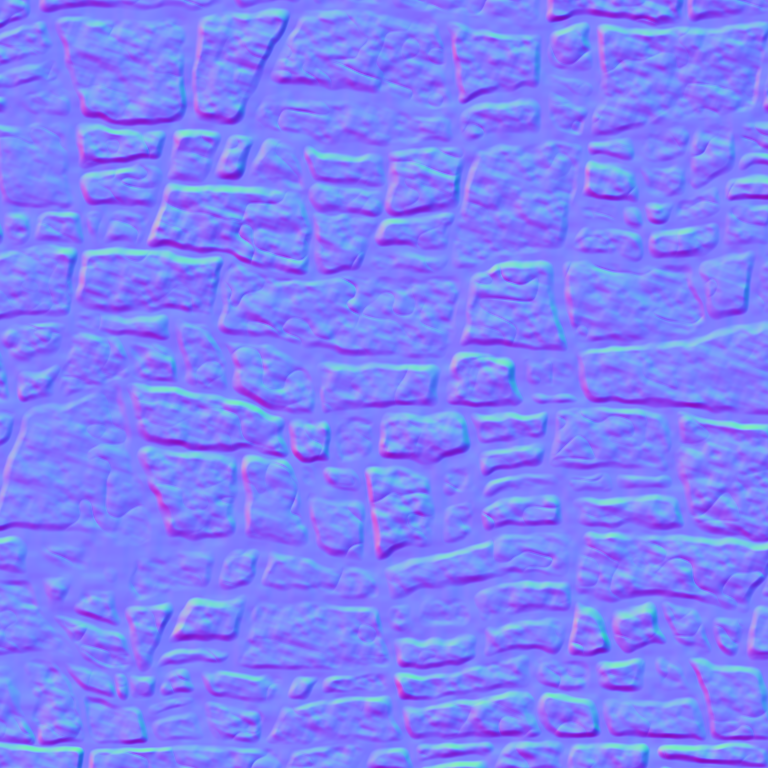
This texture map is drawn by a WebGL 2 fragment shader. Its source:

```glsl
#version 300 es
precision highp float;

uniform vec2 u_resolution;
out vec4 fragColor;

struct Stone { float edge; float id; vec2 center; };

float hash(vec2 p) {
    vec3 q = fract(p.xyx * 0.1031);
    q += dot(q, q.yzx + 33.33);
    return fract((q.x + q.y) * q.z);
}

float noise(vec2 p) {
    vec2 i = floor(p), f = p - i;
    f = f * f * f * (f * (f * 6.0 - 15.0) + 10.0);
    float low = mix(hash(i), hash(i + vec2(1, 0)), f.x);
    float high = mix(hash(i + vec2(0, 1)), hash(i + vec2(1, 1)), f.x);
    return mix(low, high, f.y);
}

vec2 noise2(vec2 p) {
    return vec2(noise(p), noise(p + 57.3)) - 0.5;
}

float smoothMin(float a, float b, float k) {
    float h = max(k - abs(a - b), 0.0) / k;
    return min(a, b) - 0.25 * h * h * k;
}

// Jittered joint number k; lean shifts it sideways along its length
float joint(float k, float seed, float jitter, float lean) {
    float shift = (hash(vec2(k, seed)) - 0.5) * jitter;
    return k + shift + (hash(vec2(k, seed + 5.0)) - 0.5) * lean;
}

// Lower joint, upper joint and index of the interval that holds x
vec3 interval(float x, float seed, float jitter, float lean) {
    float k = floor(x);
    if (x < joint(k, seed, jitter, lean)) k -= 1.0;
    else if (x >= joint(k + 1.0, seed, jitter, lean)) k += 1.0;
    return vec3(joint(k, seed, jitter, lean), joint(k + 1.0, seed, jitter, lean), k);
}

// Courses, blocks in each course, then random slanted cuts of each block
Stone findStone(vec2 p, vec2 grid, float rounding) {
    vec3 row = interval(p.y * grid.y, 3.0, 0.5, 0.0);
    float along = (p.y * grid.y - row.x) / (row.y - row.x) - 0.5;
    float offset = hash(vec2(row.z, 17.0));
    float rowSeed = row.z * 13.0 + 40.0;
    vec3 col = interval(p.x * grid.x + offset, rowSeed, 0.5, 0.5 * along);
    vec2 gap = min(p - vec2(col.x - offset, row.x) / grid, vec2(col.y - offset, row.y) / grid - p);
    float edge = smoothMin(gap.x, gap.y, rounding);
    float id = hash(vec2(col.z + 31.0, row.z + 71.0));

    // Upright block bounds stay constant over the block, so its cuts do too
    vec2 lo = vec2(joint(col.z, rowSeed, 0.5, 0.0) - offset, row.x) / grid;
    vec2 hi = vec2(joint(col.z + 1.0, rowSeed, 0.5, 0.0) - offset, row.y) / grid;

    for (int i = 0; i < 4; i++) {
        vec2 seed = vec2(id * 91.7, float(i) * 3.0 + 1.0);
        vec2 size = hi - lo;
        bool upright = size.x > size.y * mix(1.1, 2.0, hash(seed));
        float stopChance = 0.1 + 0.2 * float(i);
        if (hash(seed + 11.0) < stopChance || (upright ? size.x : size.y) < 0.075) break;

        vec2 cut = mix(lo, hi, mix(0.3, 0.7, hash(seed + 23.0)));
        vec2 middle = 0.5 * (lo + hi);
        float slant = (hash(seed + 37.0) - 0.5) * (upright ? 0.7 : 0.26);
        float d = upright ? p.x - cut.x - slant * (p.y - middle.y)
                          : p.y - cut.y - slant * (p.x - middle.x);
        d *= inversesqrt(1.0 + slant * slant);
        edge = smoothMin(edge, abs(d), rounding);

        if (upright) { if (d > 0.0) lo.x = cut.x; else hi.x = cut.x; }
        else { if (d > 0.0) lo.y = cut.y; else hi.y = cut.y; }
        id = hash(vec2(id * 83.1 + 2.0, d > 0.0 ? 9.0 : 4.0));
    }
    return Stone(edge, id, 0.5 * (lo + hi));
}

// Pitted grain plus creased, chipped facets
float roughness(vec2 p, float id) {
    vec2 q = mat2(0.8, 0.35, -0.3, 1.1) * p + id * 19.0;
    float grain = 0.004 * noise(q * 24.0) + 0.0042 * noise(q * 58.0) + 0.0021 * noise(q * 112.0);
    float crease = abs(noise(q * 17.0 + 1.4 * noise2(q * 30.0)) - 0.5);
    return grain * mix(0.65, 1.3, hash(vec2(id * 47.0, 2.0))) + 0.007 * crease;
}

float wallHeight(vec2 p) {
    vec2 bent = p + 0.055 * noise2(p * 3.5) + 0.025 * noise2(p * 10.0) + 0.008 * noise2(p * 30.0);
    Stone s = findStone(bent, vec2(4.6, 6.2), 0.011);
    float edge = s.edge + 0.004 * (noise(p * 60.0) - 0.5);
    float gap = 0.0005 + 0.0055 * noise(p * 7.0);
    float mask = smoothstep(gap, gap + 0.0105, edge);
    float relief = mix(0.0, 0.0048, hash(vec2(s.id * 61.0, 8.0)));
    vec2 tilt = vec2(hash(vec2(s.id * 53.0, 1.0)), hash(vec2(s.id * 53.0, 6.0))) - 0.5;
    float face = relief + dot(tilt, bent - s.center) * 0.09 + roughness(p, s.id);
    float dome = 0.0015 * smoothstep(0.0, 0.05, s.edge);
    float mortar = 0.003 + 0.003 * noise(p * 26.0) + 0.0014 * noise(p * 70.0);
    return mix(mortar, face + dome, mask);
}

void main() {
    vec2 p = gl_FragCoord.xy / u_resolution.y;
    vec2 e = vec2(0.0017, 0.0);
    vec2 slope = vec2(wallHeight(p + e.xy) - wallHeight(p - e.xy),
                      wallHeight(p + e.yx) - wallHeight(p - e.yx)) / (2.0 * e.x);

    // Red rises on left flanks, green on upper flanks
    vec3 normal = normalize(vec3(0.55 * slope.x, -slope.y, 1.0));
    fragColor = vec4(0.5 + 0.5 * normal, 1.0);
}
```
